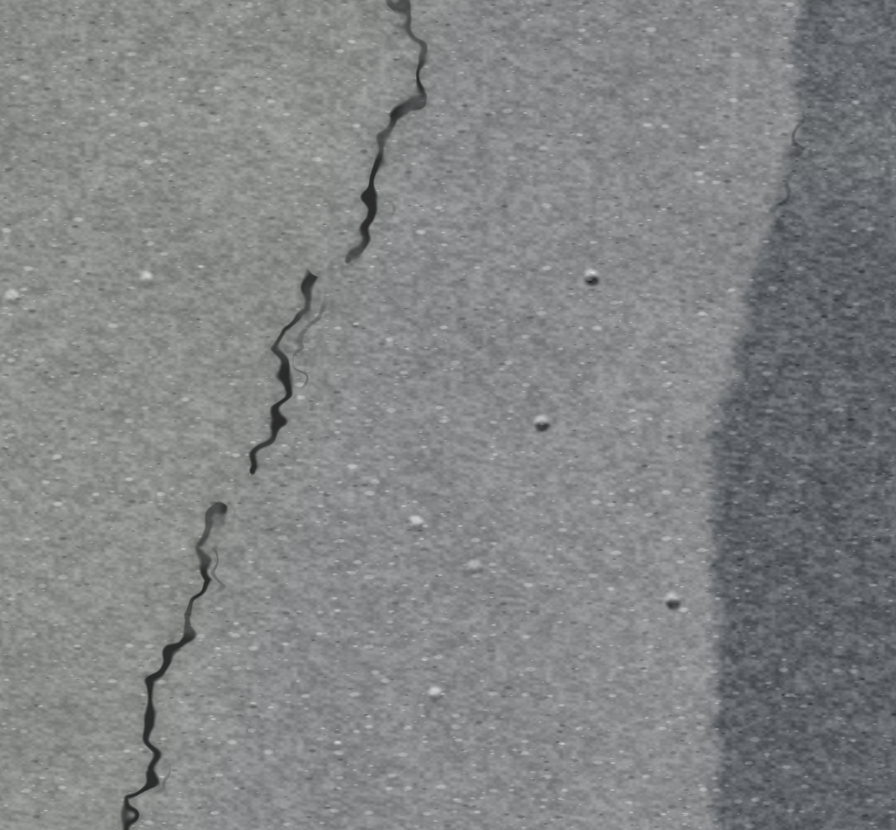
This texture is drawn by a WebGL 2 fragment shader. Its source:

```glsl
#version 300 es
precision highp float;
uniform vec2 u_resolution;
out vec4 fragColor;

float hash(vec2 p) {
    vec3 q = fract(vec3(p.xyx) * 0.1031);
    q += dot(q, q.yzx + 33.33);
    return fract((q.x + q.y) * q.z);
}

float noise(vec2 p) {
    vec2 i = floor(p), f = fract(p);
    f = f * f * (3.0 - 2.0 * f);
    return mix(mix(hash(i), hash(i + vec2(1, 0)), f.x),
               mix(hash(i + vec2(0, 1)), hash(i + vec2(1, 1)), f.x), f.y);
}

float fbm(vec2 p) {
    float sum = 0.0, gain = 0.5;
    for (int i = 0; i < 4; i++) {
        sum += gain * noise(p);
        p = p * 2.03 + 17.1;
        gain *= 0.5;
    }
    return sum;
}

float segment(vec2 p, vec2 a, vec2 b) {
    vec2 d = b - a;
    return length(p - a - d * clamp(dot(p - a, d) / dot(d, d), 0.0, 1.0));
}

// Bends of the crack, from top to bottom
const vec2 bends[23] = vec2[](
    vec2(0.476, 1.0), vec2(0.504, 0.951), vec2(0.510, 0.894), vec2(0.472, 0.852),
    vec2(0.451, 0.789), vec2(0.445, 0.739), vec2(0.420, 0.687), vec2(0.373, 0.669),
    vec2(0.366, 0.627), vec2(0.335, 0.585), vec2(0.345, 0.528), vec2(0.331, 0.479),
    vec2(0.303, 0.430), vec2(0.270, 0.394), vec2(0.235, 0.338), vec2(0.249, 0.303),
    vec2(0.221, 0.254), vec2(0.223, 0.232), vec2(0.183, 0.176), vec2(0.183, 0.113),
    vec2(0.186, 0.063), vec2(0.158, 0.035), vec2(0.158, -0.01));

// Larger pale stones
const vec2 stones[8] = vec2[](
    vec2(0.712, 0.670), vec2(0.652, 0.494), vec2(0.176, 0.667), vec2(0.014, 0.645),
    vec2(0.810, 0.280), vec2(0.524, 0.167), vec2(0.572, 0.320), vec2(0.501, 0.373));

// Returns the distance to the crack, leaving its two breaks open
float crackDistance(vec2 p) {
    float d = 1.0;
    for (int i = 0; i < 22; i++) {
        if (i != 6 && i != 12) d = min(d, segment(p, bends[i], bends[i + 1]));
    }
    return d;
}

// Returns scattered flecks, one at most in each cell
float flecks(vec2 p, float density) {
    vec2 cell = floor(p), f = fract(p);
    vec2 centre = 0.3 + 0.4 * vec2(hash(cell + 3.7), hash(cell + 9.2));
    float size = 0.12 + 0.18 * hash(cell + 5.5);
    float on = step(1.0 - density, hash(cell + 21.0));
    return on * smoothstep(size, size * 0.3, length((f - centre) * vec2(0.7, 1.0)));
}

void main() {
    vec2 p = gl_FragCoord.xy / u_resolution.y;

    // Pale road surface, cooler to the right
    float lowerRight = smoothstep(0.25, 0.5, p.x + 0.3 * (0.5 - p.y));
    vec3 color = mix(vec3(0.545, 0.553, 0.545), vec3(0.537, 0.541, 0.547), lowerRight);
    color += 0.07 * (fbm(p * vec2(5.0, 7.0) + 4.0) - 0.47);

    // Dark strip with a ragged border
    float border = 0.86 + 0.1 * smoothstep(0.4, 0.95, p.y);
    border += 0.04 * (fbm(p * vec2(20.0, 26.0)) - 0.47);
    float strip = smoothstep(-0.012, 0.016, p.x - border);
    float depth = 0.85 + 0.15 * smoothstep(0.9, 0.6, p.y);
    depth -= 0.25 * smoothstep(0.1, 0.0, abs(p.y - 0.82));
    color = mix(color, vec3(0.375, 0.39, 0.405), strip * depth);

    // Grain drawn out sideways
    float grain = noise(p * vec2(130.0, 215.0) + vec2(0.0, 20.0 * p.x)) - 0.5;
    float fine = noise(p * vec2(250.0, 330.0) + 51.0) - 0.5;
    float coarse = noise(p * vec2(45.0, 80.0) + 12.0) - 0.5;
    color += (0.11 * grain + 0.06 * fine + 0.05 * coarse) * (1.0 + 0.25 * strip);

    // Light and dark flecks
    float density = mix(0.08, 0.22, lowerRight * smoothstep(0.75, 0.3, p.y));
    color += 0.13 * flecks(p * vec2(48.0, 70.0), density);
    color += 0.09 * flecks(p * vec2(85.0, 120.0) + 40.0, 0.1);
    color -= 0.09 * flecks(p * vec2(60.0, 90.0) + 80.0, 0.09);

    // Stones with a shadow beneath
    for (int i = 0; i < 8; i++) {
        vec2 d = (p - stones[i]) * vec2(0.75, 1.0);
        float shade = 0.08 + 0.22 * step(0.64, stones[i].x);
        color -= shade * smoothstep(0.009, 0.003, length(d + vec2(-0.001, 0.008)));
        color += 0.22 * smoothstep(0.009, 0.002, length(d));
    }

    // Jagged crack, with thin broken splinters beside it
    vec2 jag = vec2(noise(p * 55.0), noise(p * 55.0 + 31.0)) - 0.5;
    vec2 q = p + 0.02 * jag;
    float width = 0.002 + 0.0045 * noise(p * 38.0 + 7.0);
    float d = crackDistance(q);
    float ink = smoothstep(width + 0.003, width - 0.002, d);
    ink *= 0.6 + 0.4 * smoothstep(0.2, 0.55, noise(p * 24.0 + 3.0));
    ink *= 1.0 - 0.45 * smoothstep(0.9, 0.94, p.y);
    float splinter = smoothstep(0.0045, 0.001, crackDistance(q - vec2(0.017, -0.006) + 0.012 * jag.yx));
    splinter *= smoothstep(0.55, 0.75, noise(p * 16.0 + 60.0));
    color -= 0.05 * smoothstep(0.02, 0.0, d);
    color = mix(color, vec3(0.34), 0.6 * splinter);
    color = mix(color, vec3(0.14, 0.14, 0.145), 0.92 * ink);

    // Hairline along the upper border of the strip
    float hair = segment(q, vec2(0.967, 0.855), vec2(0.930, 0.725));
    color -= 0.13 * smoothstep(0.006, 0.001, hair) * smoothstep(0.2, 0.6, noise(p * 50.0));

    fragColor = vec4(clamp(color, 0.0, 1.0), 1.0);
}
```
